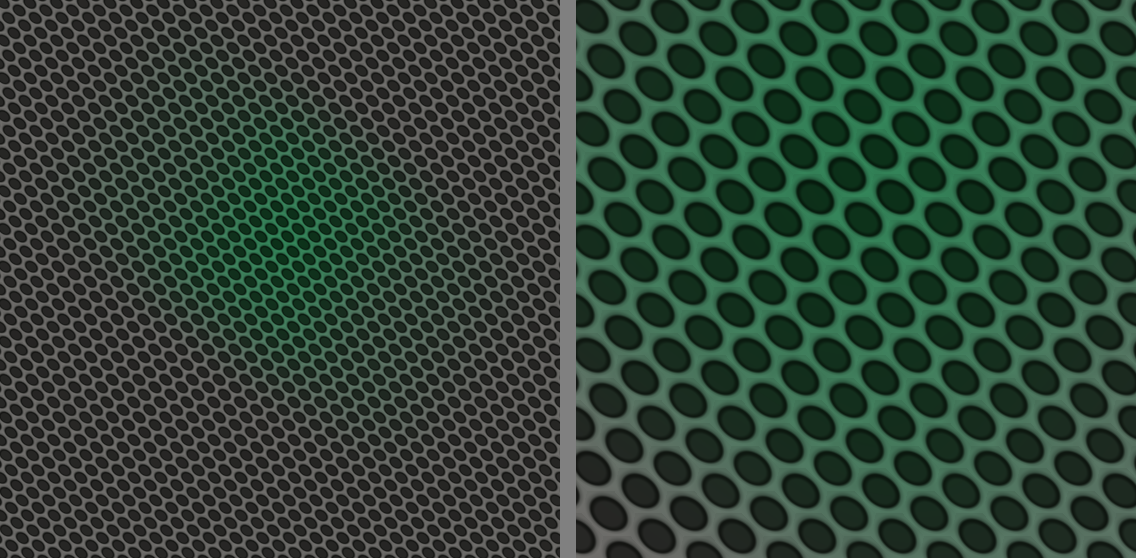
Left, the full canvas; right, a detail of the centre.
This texture is drawn by a WebGL 2 fragment shader. Its source:

```glsl
#version 300 es
precision highp float;
// Perforated grey metal sheet seen at a slant, with a soft green glow.
// A skewed hexagonal lattice turns round holes into tilted ellipses; the glow
// adds nested soft-edged bands around a bright core.

uniform vec2 u_resolution;
out vec4 fragColor;

// Lattice, in canvas widths
const vec2 STEP_RIGHT = vec2(0.0287, -0.01346);
const vec2 STEP_LEFT = vec2(-0.0190, -0.01346);
const vec2 FIRST_HOLE = vec2(0.466, 0.574);
const float CELL_SIZE = 0.0228;

// Hole profile, in lattice spacings
const float HOLE_RADIUS = 0.385;
const float FLOOR_RADIUS = 0.30;
const float SOFTNESS = 0.035;

// Glow, in canvas widths
const vec2 GLOW_CENTRE = vec2(0.508, 0.570);
const vec2 GLOW_AXIS = vec2(0.805, -0.593);
const vec2 SIDE_FADE = vec2(0.11, 0.285);
const vec2 INNER_FADE = vec2(0.08, 0.25);
const vec2 OUTER_FADE = vec2(0.22, 0.48);
const float CORE_SIZE = 0.11;

const vec3 METAL_LIGHT = vec3(0.425, 0.420, 0.410);
const vec3 METAL_SHADE = vec3(0.300, 0.300, 0.290);
const vec3 HOLE_FLOOR = vec3(0.150, 0.148, 0.142);
const vec3 HOLE_WALL = vec3(0.078, 0.080, 0.072);
const vec3 GLOW_METAL = vec3(0.45, 1.22, 0.83);
const vec3 GLOW_HOLE = vec3(0.30, 1.32, 0.70);

const float WEAR = 0.035;

float hash(vec2 p) {
  p = fract(p * vec2(0.1031, 0.1137));
  p += dot(p, p.yx + 33.33);
  return fract((p.x + p.y) * p.x * 7.31);
}

float valueNoise(vec2 p) {
  vec2 cell = floor(p), f = fract(p);
  f = f * f * (3.0 - 2.0 * f);
  return mix(mix(hash(cell), hash(cell + vec2(1, 0)), f.x),
             mix(hash(cell + vec2(0, 1)), hash(cell + vec2(1, 1)), f.x), f.y);
}

// Offset from the nearest hole centre (xy) and that hole's index (zw)
vec4 nearestHole(vec2 p) {
  vec2 lattice = inverse(mat2(STEP_RIGHT, STEP_LEFT)) * (p - FIRST_HOLE);
  const mat2 toHex = mat2(1.0, 0.0, -0.5, 0.8660);
  vec4 best = vec4(9.0);
  for (int i = 0; i < 4; i++) {
    vec2 id = floor(lattice) + vec2(i & 1, i >> 1);
    vec2 offset = toHex * (lattice - id);
    if (dot(offset, offset) < dot(best.xy, best.xy)) best = vec4(offset, id);
  }
  return best;
}

float fadeOut(vec2 range, float d) {
  return 1.0 - smoothstep(range.x, range.y, d);
}

float glowAmount(vec2 p) {
  vec2 q = p - GLOW_CENTRE;
  float along = abs(dot(q, GLOW_AXIS));
  float across = abs(dot(q, vec2(-GLOW_AXIS.y, GLOW_AXIS.x)));
  float bands = 0.32 * fadeOut(OUTER_FADE, along) + 0.36 * fadeOut(INNER_FADE, along);
  float core = exp(-dot(q, q) / (CORE_SIZE * CORE_SIZE));
  return bands * fadeOut(SIDE_FADE, across) + 0.30 * core;
}

void main() {
  vec2 p = gl_FragCoord.xy / u_resolution.x;
  vec4 hole = nearestHole(p);
  float d = length(hole.xy);
  float soft = max(SOFTNESS, 0.75 / (u_resolution.x * CELL_SIZE));

  // Metal: shaded lip, brighter ridge, slight light from one side
  float ridge = smoothstep(HOLE_RADIUS - 0.02, HOLE_RADIUS + 0.12, d);
  float facing = dot(hole.xy / max(d, 0.001), vec2(0.3, 0.95));
  vec3 metal = mix(METAL_SHADE, METAL_LIGHT, clamp(ridge + 0.22 * facing, 0.0, 1.0));
  metal *= 1.0 + WEAR * (2.0 * valueNoise(p * 160.0) - 1.0);

  // Hole: dark wall around a paler floor, with small changes per hole
  vec2 floorOffset = hole.xy - vec2(0.0, 0.015);
  float wall = smoothstep(FLOOR_RADIUS - 0.05, FLOOR_RADIUS + 0.05, length(floorOffset));
  vec3 inside = mix(HOLE_FLOOR, HOLE_WALL, wall);
  inside *= 1.0 + 2.0 * WEAR * (hash(hole.zw + 200.0) - 0.5);

  // Green glow tints both layers
  float glow = glowAmount(p);
  metal *= mix(vec3(1.0), GLOW_METAL, glow);
  inside *= mix(vec3(1.0), GLOW_HOLE, glow);

  float cover = smoothstep(HOLE_RADIUS - soft, HOLE_RADIUS + soft, d);
  fragColor = vec4(mix(inside, metal, cover), 1.0);
}
```
